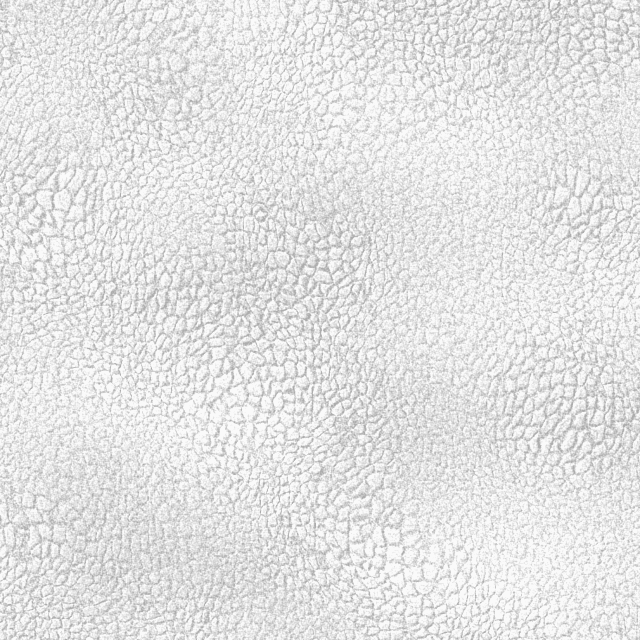
Reproduce this texture procedurally as a WebGL 1 fragment shader.

```glsl
precision highp float;
uniform vec2 u_resolution;

vec2 hash2(vec2 p) {
  vec3 q = fract(p.xyx * vec3(0.1031, 0.1030, 0.0973));
  q += dot(q, q.yzx + 33.33);
  return fract((q.xx + q.yz) * q.zy);
}

float gradientDot(vec2 cell, vec2 offset) {
  float angle = 6.2832 * hash2(cell).x;
  return dot(vec2(cos(angle), sin(angle)), offset);
}

float gradientNoise(vec2 p) {
  vec2 i = floor(p), f = fract(p);
  vec2 u = f * f * f * (f * (f * 6.0 - 15.0) + 10.0);
  vec2 x = vec2(1.0, 0.0);
  return mix(
    mix(gradientDot(i, f), gradientDot(i + x, f - x), u.x),
    mix(gradientDot(i + x.yx, f - x.yx), gradientDot(i + 1.0, f - 1.0), u.x),
    u.y);
}

// Gap between the two nearest cell centres: zero along the creases
float creaseDistance(vec2 p) {
  vec2 i = floor(p), f = fract(p);
  float nearest = 8.0, second = 8.0;
  for (int y = -1; y <= 1; y++) {
    for (int x = -1; x <= 1; x++) {
      vec2 cell = vec2(float(x), float(y));
      float d = length(cell + 0.05 + 0.9 * hash2(i + cell + 100.0) - f);
      second = min(second, max(nearest, d));
      nearest = min(nearest, d);
    }
  }
  return second - nearest;
}

// Rounded pebbles, cut by a few long upright folds
float leatherHeight(vec2 p) {
  float pebble = smoothstep(0.0, 0.45, creaseDistance(p));
  float fold = abs(gradientNoise(p * vec2(0.42, 0.14) + 40.0));
  return pebble - 0.3 * (1.0 - smoothstep(0.0, 0.1, fold));
}

void main() {
  vec2 uv = gl_FragCoord.xy / u_resolution;

  // Bend the grain so its direction drifts over the hide
  vec2 p = uv * vec2(64.0, 54.0);
  p += 3.0 * vec2(gradientNoise(uv * 5.0 + 7.0), gradientNoise(uv * 5.0 + 31.0));
  p += 0.35 * vec2(gradientNoise(p * 1.3 + 11.0), gradientNoise(p * 1.3 + 57.0));

  // Relief lit from the upper left
  vec2 toLight = 0.11 * vec2(-0.8, 0.6);
  float farSide = leatherHeight(p - toLight);
  float lightSide = leatherHeight(p + toLight);
  float height = 0.5 * (farSide + lightSide);
  float relief = 0.14 * (farSide - lightSide) + 0.085 * (height - 0.52);

  // Broad worn patches soften the relief and shift the tone
  float worn = gradientNoise(uv * 3.5 + 3.0) + 0.5 * gradientNoise(uv * 8.0 + 19.0);
  float strength = mix(0.55, 1.2, smoothstep(-0.4, 0.3, worn));
  float tone = 0.09 * gradientNoise(uv * vec2(3.0, 4.5) + 71.0);

  // Fine speckle, strongest in the hollows
  float speckle = gradientNoise(uv * 210.0) + gradientNoise(uv * 370.0 + 13.0);
  speckle *= mix(0.2, 0.13, clamp(height, 0.0, 1.0));

  float shade = 0.9 + strength * relief + tone + speckle;
  gl_FragColor = vec4(vec3(clamp(shade, 0.68, 0.98)), 1.0);
}
```
